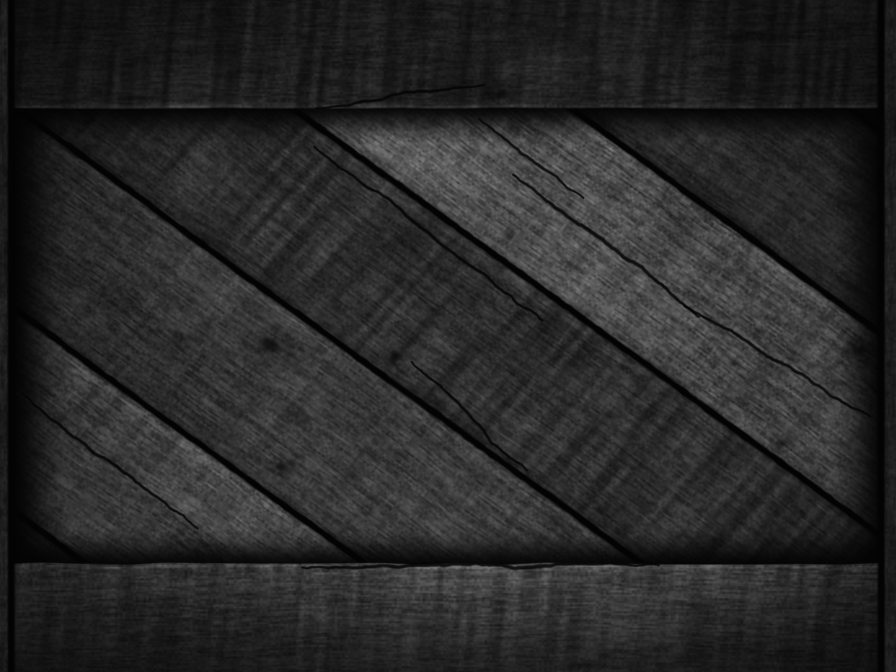
Reproduce this texture procedurally as a Shadertoy shader.

```glsl
float hash(vec2 p) {
    p = fract(p * vec2(0.1031, 0.1137));
    p += dot(p, p.yx + 33.33);
    return fract((p.x + p.y) * p.x * 17.3);
}

float noise(vec2 p) {
    vec2 i = floor(p), f = fract(p);
    f = f * f * (3.0 - 2.0 * f);
    return mix(mix(hash(i), hash(i + vec2(1, 0)), f.x),
               mix(hash(i + vec2(0, 1)), hash(i + 1.0), f.x), f.y);
}

float fbm(vec2 p) {
    float sum = 0.0, amp = 0.5;
    for (int i = 0; i < 4; i++) {
        sum += amp * noise(p);
        p = p * 2.03 + 17.7;
        amp *= 0.5;
    }
    return sum;
}

// Multiplicative wood tone; q.x runs along the grain
float wood(vec2 q, float seed, float sawMarks) {
    q += 20.0 + seed * vec2(7.3, 3.1);
    float bend = 0.012 * fbm(q * 5.0);
    float fibre = noise(vec2(q.x * 45.0, (q.y + bend) * 330.0));
    float streak = fbm(vec2(q.x * 7.0, (q.y + bend) * 75.0));
    float blotch = fbm(q * vec2(5.0, 11.0));
    float saw = noise(vec2(q.x * 95.0 + q.y * 9.0, q.y * 9.0));
    float speckle = noise(q * 260.0);
    float tone = 0.28 + 0.42 * fibre + 0.4 * streak + 0.4 * blotch + 0.35 * (speckle - 0.5);
    return max(tone, 0.05) * (1.0 + sawMarks * (saw - 0.5));
}

// Tapering, wandering split from a to b
float crack(vec2 p, vec2 a, vec2 b, float width) {
    vec2 ab = b - a;
    float t = clamp(dot(p - a, ab) / dot(ab, ab), 0.0, 1.0);
    vec2 side = normalize(vec2(-ab.y, ab.x));
    float wander = 0.016 * (fbm(vec2(t * length(ab) * 22.0, a.x * 40.0)) - 0.47);
    float d = length(p - a - ab * t - side * wander);
    width *= 0.35 + 0.65 * sin(3.14 * t);
    return 1.0 - 0.85 * (1.0 - smoothstep(width * 0.4, width + 0.0022, d));
}

float knot(vec2 p, vec2 center, float radius) {
    float d = length((p - center) * vec2(0.8, 1.1)) / radius;
    d += 0.5 * (noise(p * 140.0) - 0.5);
    return 1.0 - 0.7 * exp(-d * d) - 0.15 * exp(-8.0 * (d - 1.7) * (d - 1.7));
}

float diagonalPlanks(vec2 p) {
    vec2 q = vec2(dot(p, vec2(0.809, 0.588)), dot(p, vec2(-0.588, 0.809)));
    q.y += 0.002 * (noise(vec2(q.x * 9.0, 4.0)) - 0.5);
    float row = (q.y - 0.1166) / 0.243;
    float id = floor(row);
    float tones[6] = float[6](0.19, 0.34, 0.185, 0.235, 0.31, 0.17);
    float sawMarks = id == -1.0 ? 0.65 : 0.25;
    float v = tones[int(clamp(id + 3.0, 0.0, 5.0))] * wood(q, id + 4.0, sawMarks);

    // Seams and the light on their lower lip
    float below = fract(row) * 0.243;
    float seam = min(below, 0.243 - below);
    v *= 1.0 + 0.35 * smoothstep(0.004, 0.009, below) * (1.0 - smoothstep(0.009, 0.03, below));
    v *= 1.0 - 0.4 * exp(-seam / 0.012);
    v *= smoothstep(0.0025, 0.0065, seam + 0.0015 * (noise(q * 90.0) - 0.5));

    // Splits
    v *= crack(p, vec2(0.469, 0.217), vec2(0.807, 0.477), 0.0018);
    v *= crack(p, vec2(0.712, 0.179), vec2(0.868, 0.295), 0.0016);
    v *= crack(p, vec2(0.764, 0.260), vec2(1.042, 0.469), 0.0024);
    v *= crack(p, vec2(1.020, 0.453), vec2(1.293, 0.622), 0.0020);
    v *= crack(p, vec2(0.616, 0.535), vec2(0.781, 0.703), 0.0014);
    v *= crack(p, vec2(0.031, 0.587), vec2(0.295, 0.785), 0.0018);

    // Knots
    v *= knot(p, vec2(0.587, 0.531), 0.008);
    v *= knot(p, vec2(0.417, 0.694), 0.008);
    v *= knot(p, vec2(1.280, 0.521), 0.010);
    v *= knot(p, vec2(1.163, 0.660), 0.008);
    v *= knot(p, vec2(0.400, 0.515), 0.016);

    // Shadow cast by the frame
    vec2 inset = min(p - vec2(0.022, 0.163), vec2(1.315, 0.838) - p);
    vec2 shade = smoothstep(vec2(-0.01), vec2(0.085, 0.055), inset);
    return v * shade.x * shade.y;
}

void mainImage(out vec4 fragColor, in vec2 fragCoord) {
    vec2 p = vec2(fragCoord.x, iResolution.y - fragCoord.y) / iResolution.y;
    float v = diagonalPlanks(p);

    // Top rail
    float topEdge = 0.161 + 0.002 * (noise(vec2(p.x * 12.0, 1.0)) - 0.5);
    float top = 0.125 * wood(p, 11.0, 0.75);
    top *= 1.0 + 0.7 * exp(-abs(p.y - topEdge + 0.003) / 0.003);
    top *= crack(p, vec2(0.469, 0.160), vec2(0.72, 0.125), 0.0015);
    top *= knot(p, vec2(0.747, 0.139), 0.009);
    v = mix(top, v, smoothstep(-0.0015, 0.0015, p.y - topEdge));

    // Bottom rail
    float lowEdge = 0.839 + 0.004 * (noise(vec2(p.x * 16.0, 8.0)) - 0.5);
    float low = 0.235 * wood(p, 15.0, 0.45) * mix(1.15, 0.6, smoothstep(0.84, 1.0, p.y));
    low *= 1.0 + 0.4 * exp(-abs(p.y - lowEdge - 0.004) / 0.003);
    low *= crack(p, vec2(0.45, 0.842), vec2(0.98, 0.840), 0.0025);
    v = mix(v, low, smoothstep(-0.0015, 0.0015, p.y - lowEdge));

    // Corner falloff
    v *= 1.0 - 0.62 * smoothstep(0.3, 0.88, length((p - vec2(0.69, 0.5)) * vec2(0.92, 1.0)));

    // Side posts behind a dark gap
    float side = min(p.x, 1.328 - p.x);
    v *= smoothstep(0.019, 0.025, side);
    v += 0.11 * wood(p.yx, 21.0, 0.3) * (1.0 - smoothstep(0.009, 0.014, side));

    fragColor = vec4(vec3(clamp(v + 0.012, 0.0, 1.0)), 1.0);
}
```
